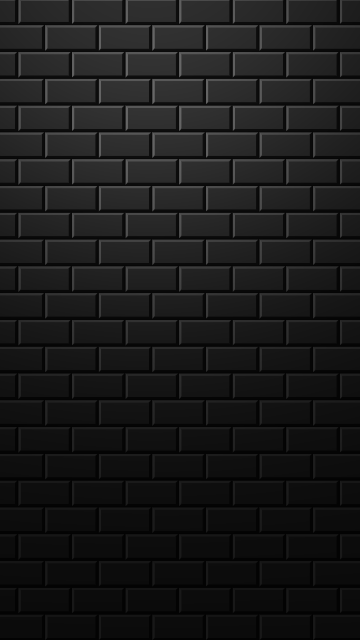
A WebGL 1 fragment shader for this texture:

```glsl
precision highp float;
// Dark bevelled brick wall in running bond, lit from the upper middle.
uniform vec2 u_resolution;

// Layout, in units of one row height; a brick is two rows long
const float ROWS = 23.89;
const float BRICK_LENGTH = 2.0;
const vec2 WALL_OFFSET = vec2(-0.663, 0.082);
const float GAP = 0.025;
const float LIT_BEVEL = 0.11;
const float DARK_BEVEL = 0.10;

// Light, in units of the canvas height
const vec2 LIGHT_CENTRE = vec2(0.236, 0.87);
const vec2 LIGHT_RADIUS = vec2(0.40, 0.40);
const float AMBIENT = 0.043;
const float LIGHT_GAIN = 0.150;

// Tones, relative to the brick face
const float LEFT_TONE = 2.1;
const float TOP_TONE = 1.8;
const float SHADE_TONE = 0.28;
const float GAP_TONE = 0.22;
const float FACE_SLOPE = 0.10;
const float TONE_VARIATION = 0.03;

float hash(vec2 p) {
  return fract(sin(dot(p, vec2(127.1, 311.7))) * 43758.5453);
}

float wallLight(vec2 p) {
  vec2 d = (p - LIGHT_CENTRE) / LIGHT_RADIUS;
  return AMBIENT + LIGHT_GAIN * exp(-dot(d, d));
}

void main() {
  vec2 p = gl_FragCoord.xy / u_resolution.y;
  float pixel = ROWS / u_resolution.y;

  // Running bond: every other row shifts by half a brick
  vec2 wall = vec2(p.x, 1.0 - p.y) * ROWS + WALL_OFFSET;
  float row = floor(wall.y);
  wall.x -= mod(row, 2.0);
  float column = floor(wall.x / BRICK_LENGTH);
  vec2 local = vec2(wall.x - column * BRICK_LENGTH, wall.y - row);

  // Distances to the lit (left, top) and shaded (right, bottom) edges
  vec2 litEdges = local;
  vec2 darkEdges = vec2(BRICK_LENGTH, 1.0) - local;
  float lit = min(litEdges.x, litEdges.y);
  float dark = min(darkEdges.x, darkEdges.y);

  // Flat face with a slight falloff towards the bottom
  float variation = (hash(vec2(column, row)) - 0.5) * TONE_VARIATION;
  float tone = 1.0 + FACE_SLOPE * (0.5 - local.y) + variation;

  // Bevels, mitred where two edges meet
  float halfPixel = 0.5 * pixel;
  float topSide = smoothstep(-pixel, pixel, litEdges.x - litEdges.y);
  float litTone = mix(LEFT_TONE, TOP_TONE, topSide);
  float litSide = smoothstep(-pixel, pixel, dark - lit);
  float bevelTone = mix(SHADE_TONE, litTone, litSide);
  float litMask = 1.0 - smoothstep(LIT_BEVEL - halfPixel, LIT_BEVEL + halfPixel, lit);
  float darkMask = 1.0 - smoothstep(DARK_BEVEL - halfPixel, DARK_BEVEL + halfPixel, dark);
  tone = mix(tone, bevelTone, max(litMask, darkMask));

  // Narrow joint between bricks
  float brick = smoothstep(GAP - halfPixel, GAP + halfPixel, min(lit, dark));
  tone = mix(GAP_TONE, tone, brick);

  gl_FragColor = vec4(vec3(wallLight(p) * tone), 1.0);
}
```
